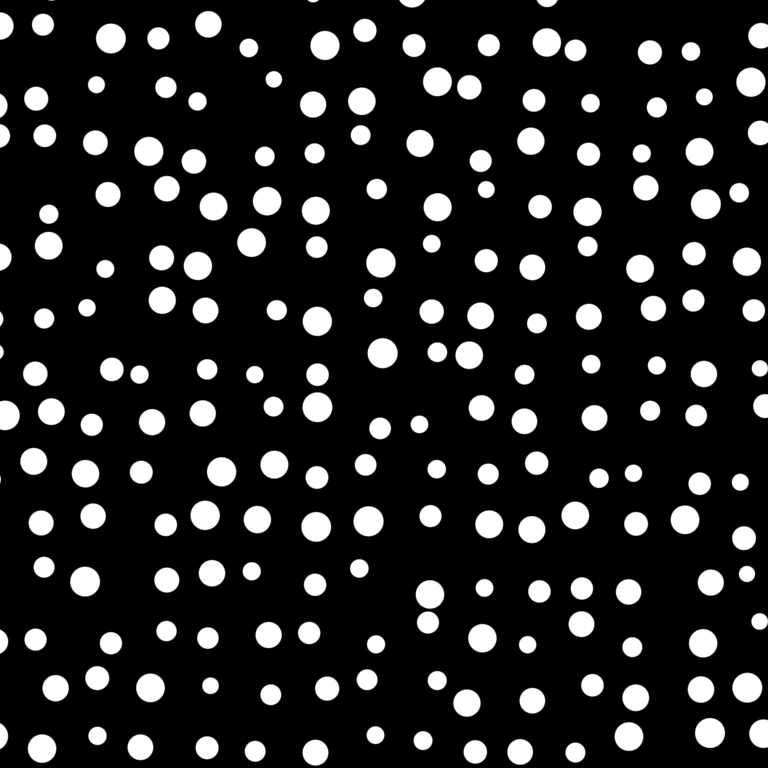
A three.js fragment shader for this pattern:

```glsl
// Scattered white discs of varied size on black.
// A square grid holds one disc per cell; a hash shifts each centre and picks
// its radius, and the nearest signed distance over 3 x 3 cells is drawn.
varying vec2 vUv;

// Three independent values from 0 to 1 for a cell.
vec3 hash3(vec2 cell) {
  vec3 p = fract(cell.xyx * vec3(0.1031, 0.1030, 0.0973));
  p += dot(p, p.yxz + 33.33);
  return fract((p.xxy + p.yzz) * p.zyx);
}

// Signed distance to the nearest disc, in cell widths.
float discDistance(vec2 p) {
  vec2 home = floor(p);
  float nearest = 10.0;
  for (int y = -1; y <= 1; y++) {
    for (int x = -1; x <= 1; x++) {
      vec2 cell = home + vec2(float(x), float(y));
      vec3 rnd = hash3(cell + 17.0);
      vec2 centre = cell + 0.5 + (rnd.xy - 0.5) * 0.54;
      float radius = mix(0.148, 0.278, rnd.z);
      nearest = min(nearest, length(p - centre) - radius);
    }
  }
  return nearest;
}

void main() {
  float cells = 14.14;
  // The grid is shifted so that its first column straddles the left edge.
  float dist = discDistance(vUv * cells + vec2(0.67, 0.07)) / cells;

  // Narrow soft rim, in canvas units.
  float disc = 1.0 - smoothstep(-0.0012, 0.0012, dist);
  gl_FragColor = vec4(vec3(disc), 1.0);
}
```
